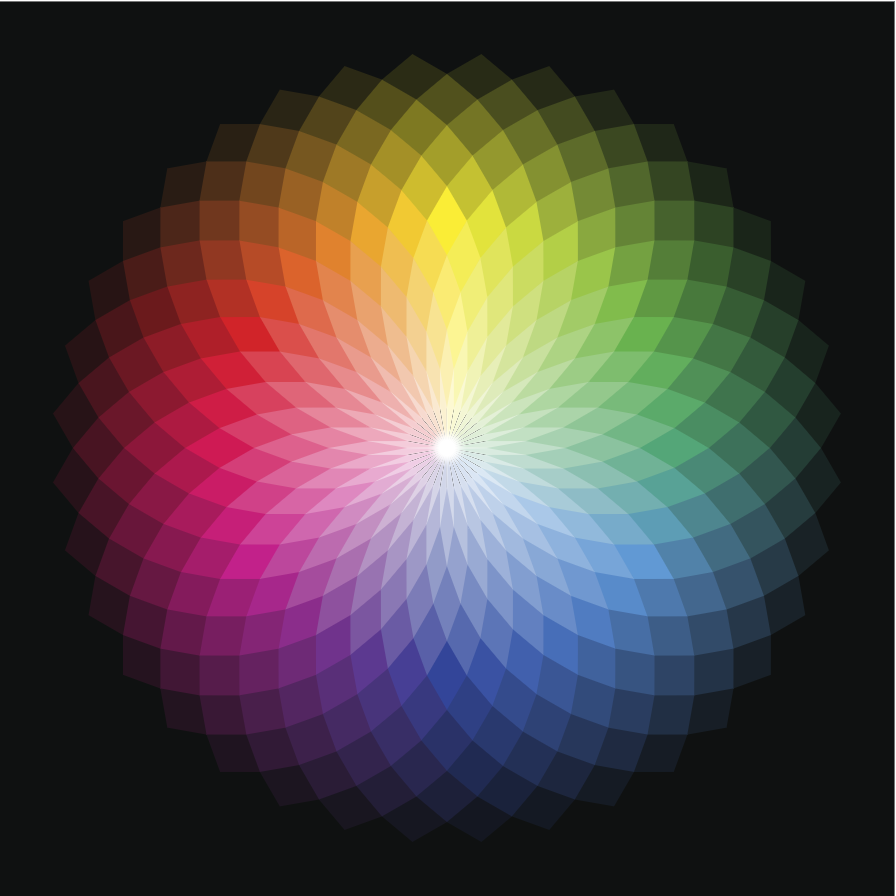
This background is drawn by a Shadertoy shader. Its source:

```glsl
const float PI = 3.14159265;
const float PETALS = 36.0;            // tiles in each ring
const float RINGS = 11.0;             // rings of rhombic tiles
const float PURE_RING = 6.0;          // ring with the fullest colour
const float SPAN = 0.5096;            // diameter of the generating arcs
const vec2 CENTER = vec2(0.4988, 0.5);
const float TWIST = 0.026;            // hue turn per ring, in radians
const float DIM_STEP = 0.175;         // fade per ring outwards
const float TINT_STEP = 0.155;        // whitening per ring inwards
const float CORE_RADIUS = 0.013;
const float RAY_RADIUS = 0.065;
const float RAY_STRENGTH = 0.45;
const float BORDER = 0.0016;
const vec3 BACKGROUND = vec3(0.058, 0.067, 0.065);

// Hues clockwise from the top, 30 degrees apart
const vec3 WHEEL[12] = vec3[12](
    vec3(0.98, 0.93, 0.21), vec3(0.70, 0.81, 0.28), vec3(0.41, 0.70, 0.31),
    vec3(0.33, 0.65, 0.47), vec3(0.38, 0.60, 0.83), vec3(0.28, 0.43, 0.72),
    vec3(0.20, 0.27, 0.60), vec3(0.44, 0.20, 0.55), vec3(0.76, 0.13, 0.54),
    vec3(0.81, 0.10, 0.33), vec3(0.82, 0.14, 0.16), vec3(0.88, 0.51, 0.18));

vec3 wheelColor(float angle) {
    float slot = mod(angle * 6.0 / PI, 12.0);
    int i = int(slot) % 12;
    return mix(WHEEL[i], WHEEL[(i + 1) % 12], fract(slot));
}

vec3 tileColor(float ring, float angle) {
    float offset = ring - PURE_RING;
    vec3 hue = wheelColor(angle + TWIST * offset);
    hue = mix(hue, vec3(1.0), TINT_STEP * max(-offset, 0.0));
    return mix(hue, BACKGROUND, DIM_STEP * max(offset, 0.0));
}

// Signed distance, positive inside
float rhombus(vec2 p, vec2 halfSize) {
    float inside = 1.0 - abs(p.x) / halfSize.x - abs(p.y) / halfSize.y;
    return inside * halfSize.x * halfSize.y / length(halfSize);
}

void mainImage(out vec4 fragColor, in vec2 fragCoord) {
    float scale = min(iResolution.x, iResolution.y);
    float pixel = 1.0 / scale;
    vec2 p = (fragCoord - 0.5 * iResolution.xy) / scale + 0.5 - CENTER;
    float radius = length(p);
    float theta = atan(p.x, p.y + 1e-6);
    float petalStep = 2.0 * PI / PETALS;
    float halfStep = 0.5 * petalStep;

    // Rosette: equal-sided rhombi, every other ring shifted by half a tile
    vec3 sum = vec3(0.0);
    float coverage = 0.0;
    for (float ring = 1.0; ring <= RINGS; ring++) {
        float shift = 0.5 * mod(ring, 2.0);
        float angle = (floor(theta / petalStep - shift + 0.5) + shift) * petalStep;
        float sideRadius = SPAN * sin(ring * halfStep);
        float innerTip = SPAN * sin((ring - 1.0) * halfStep);
        float outerTip = SPAN * sin((ring + 1.0) * halfStep);
        vec2 halfSize = vec2(sideRadius * sin(halfStep), 0.5 * (outerTip - innerTip));
        vec2 local = radius * vec2(sin(theta - angle), cos(theta - angle));
        local.y -= 0.5 * (innerTip + outerTip);
        float cover = clamp(rhombus(local, halfSize) / pixel + 0.5, 0.0, 1.0);
        sum += cover * tileColor(ring, angle);
        coverage += cover;
    }
    vec3 color = sum / max(coverage, 1.0);
    color += BACKGROUND * (1.0 - min(coverage, 1.0));

    // White rays and core
    float ray = smoothstep(-0.3, 0.9, cos(theta * PETALS));
    float rayFade = 1.0 - smoothstep(0.0, RAY_RADIUS, radius);
    color = mix(color, vec3(1.0), RAY_STRENGTH * ray * rayFade);
    float core = 1.0 - smoothstep(0.6 * CORE_RADIUS, 1.8 * CORE_RADIUS, radius);
    color = mix(color, vec3(1.0), core);

    // Thin light border along the top and right
    vec2 gap = (iResolution.xy - fragCoord) / scale;
    float border = clamp((BORDER - min(gap.x, gap.y)) / pixel + 0.5, 0.0, 1.0);
    color = mix(color, vec3(1.0), border);

    fragColor = vec4(color, 1.0);
}
```
